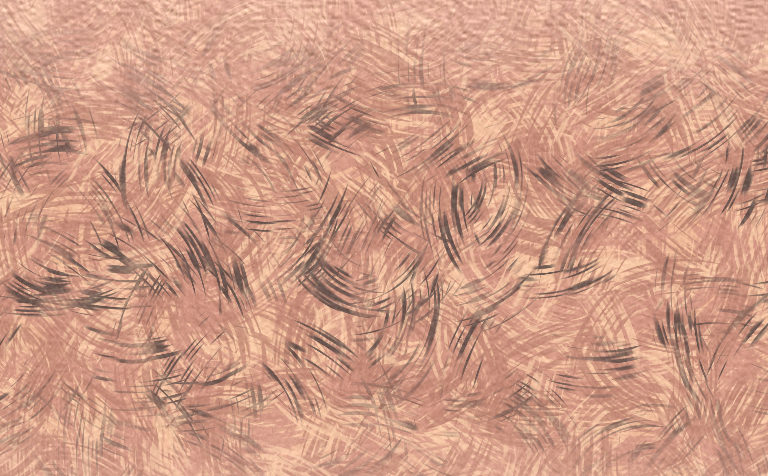
Give the GLSL for this texture, as a WebGL 1 fragment shader.

```glsl
precision highp float;
// Curved, crossing dry-brush sweeps of rose, cream and charcoal on rough plaster.

#define CREAM vec3(0.98, 0.805, 0.665)
#define SALMON vec3(0.90, 0.66, 0.54)
#define ROSE vec3(0.83, 0.59, 0.52)
#define CLAY vec3(0.75, 0.52, 0.45)
#define CHARCOAL vec3(0.32, 0.27, 0.26)
#define GLOW vec3(0.94, 0.76, 0.69)
#define SWEEP_CELL 0.155
#define BRISTLES 240.0
#define STREAK_RATE 17.0
#define EDGE 0.13
#define RELIEF 0.12

uniform vec2 u_resolution;

float hash(vec2 p) {
  return fract(sin(dot(p, vec2(127.1, 311.7))) * 43758.5453);
}

float noise(vec2 p) {
  vec2 i = floor(p);
  vec2 f = fract(p);
  f = f * f * (3.0 - 2.0 * f);
  return mix(mix(hash(i), hash(i + vec2(1.0, 0.0)), f.x),
             mix(hash(i + vec2(0.0, 1.0)), hash(i + vec2(1.0, 1.0)), f.x), f.y);
}

// One arc-shaped patch of bristle marks, centred on the origin.
float sweep(vec2 p, vec2 seed, float cover) {
  float turn = 6.2832 * hash(seed + 1.7);
  float radius = mix(0.16, 0.5, hash(seed + 4.3));
  float halfLength = mix(0.11, 0.17, hash(seed + 8.9));
  float halfWidth = mix(0.05, 0.10, hash(seed + 12.1));
  float c = cos(turn);
  float s = sin(turn);
  vec2 q = vec2(c * p.x - s * p.y, s * p.x + c * p.y + radius);
  float across = length(q) - radius;
  float along = atan(q.x, q.y) * radius;
  across += 0.08 * along * (hash(seed + 3.1) - 0.5);

  float mask = (1.0 - smoothstep(0.4, 1.0, abs(along) / halfLength))
             * (1.0 - smoothstep(0.5, 1.0, abs(across) / halfWidth));
  vec2 shift = 60.0 * vec2(hash(seed + 5.5), hash(seed + 6.6));
  float bristle = noise(vec2(across * BRISTLES, along * STREAK_RATE) + shift);
  float clump = noise(vec2(across * BRISTLES * 0.3, along * STREAK_RATE) + shift.yx);
  float ink = mix(bristle, clump, 0.25) - 1.0 + cover * mask;
  return smoothstep(-EDGE, EDGE, ink);
}

// A layer of sweeps scattered over a jittered grid.
float sweeps(vec2 p, float layer, float cover, float presence) {
  vec2 g = p / SWEEP_CELL + layer * vec2(7.37, 3.61);
  vec2 cell = floor(g);
  float ink = 0.0;
  for (int y = -1; y <= 1; y++) {
    for (int x = -1; x <= 1; x++) {
      vec2 id = cell + vec2(float(x), float(y));
      vec2 seed = id + layer * 31.7;
      vec2 jitter = 0.6 * vec2(hash(seed), hash(seed + 9.2)) - 0.3;
      vec2 local = (g - id - 0.5 - jitter) * SWEEP_CELL;
      float present = step(hash(seed + 15.4), presence);
      ink = max(ink, present * sweep(local, seed, cover));
    }
  }
  return ink;
}

void main() {
  vec2 p = gl_FragCoord.xy / u_resolution.y;
  float drift = noise(p * 5.0) - 0.5;
  float top = smoothstep(0.66, 1.04, p.y + 0.12 * drift);
  float foot = 1.0 - smoothstep(-0.05, 0.16, p.y + 0.1 * drift);

  // Paint, from the ground coat upwards
  vec3 color = mix(CREAM, SALMON, 0.3 + 0.3 * noise(p * 14.0));
  color = mix(color, ROSE, 0.8 * sweeps(p, 2.0, 0.60, 1.0));
  color = mix(color, CREAM, 0.8 * sweeps(p, 3.0, 0.48, 1.0));
  color = mix(color, CLAY, 0.8 * sweeps(p, 4.0, 0.52, 1.0));
  color = mix(color, ROSE, 0.8 * sweeps(p, 5.0, 0.53, 1.0));
  color = mix(color, CREAM, 0.75 * sweeps(p, 6.0, 0.42, 1.0));
  color = mix(color, CLAY, 0.75 * sweeps(p, 9.0, 0.46, 1.0));

  // Charcoal marks, strongest across the middle and worn away in places
  float band = smoothstep(-0.1, 0.25, p.y) * (1.0 - smoothstep(0.62, 0.98, p.y));
  float wear = 0.45 + 0.55 * smoothstep(0.25, 0.7, noise(p * 17.0 + 40.0));
  float dark = max(sweeps(p, 7.0, 0.38, 0.65), sweeps(p, 8.0, 0.36, 0.7));
  color = mix(color, CHARCOAL, dark * wear * (0.15 + 0.65 * band));

  // Pale wash at the upper and lower edges
  color = mix(color, GLOW, 0.5 * top + 0.2 * foot);

  // Plaster relief lit from above
  vec2 bump = p * vec2(85.0, 130.0);
  float slope = noise(bump) - noise(bump + vec2(0.25, 0.6));
  float grain = noise(p * 260.0) - 0.5;
  color += RELIEF * slope * (0.4 + 1.2 * top) + 0.06 * grain;

  gl_FragColor = vec4(clamp(color, 0.0, 1.0), 1.0);
}
```
